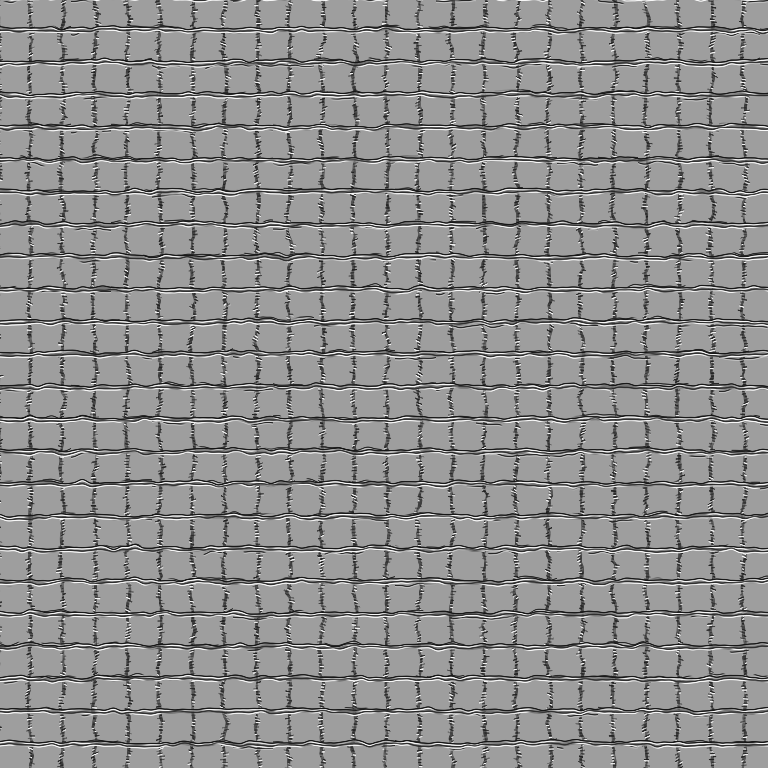
A WebGL 1 fragment shader for this texture map:

```glsl
precision highp float;
uniform vec2 u_resolution;

float hash(vec2 p) {
  vec3 q = fract(vec3(p.xyx) * 0.1031);
  q += dot(q, q.yzx + 33.33);
  return fract((q.x + q.y) * q.z);
}

// Smooth noise along a thread, in -0.5..0.5
float waver(float t, float seed) {
  float i = floor(t);
  float f = fract(t);
  f = f * f * (3.0 - 2.0 * f);
  return mix(hash(vec2(i, seed)), hash(vec2(i + 1.0, seed)), f) - 0.5;
}

float band(float d, float halfWidth, float aa) {
  return 1.0 - smoothstep(halfWidth - aa, halfWidth + aa, abs(d));
}

// Upright thread: a dark core crossed by short ragged fibres
float uprightThread(float shade, vec2 p, float aa) {
  float column = floor(p.x + 0.5);
  float seed = column * 3.7 + 101.0;
  float d = p.x - column;
  d -= 0.12 * waver(p.y * 1.7, seed) + 0.07 * waver(p.y * 6.0, seed + 17.0);

  float core = band(d, 0.043 + 0.03 * waver(p.y * 5.0, seed + 31.0), aa);
  float grain = 0.31 + 0.22 * waver(p.y * 14.0, seed + 43.0);
  shade = mix(shade, grain, core * 0.95);

  float slant = 4.0 * waver(p.y * 2.0, seed + 59.0);
  float t = p.y * 11.0 + d * slant * 3.0;
  vec2 fibre = vec2(floor(t), seed);
  float across = fract(t) - 0.5;
  float offset = (hash(fibre + 7.0) - 0.5) * 0.12;
  float reach = 0.025 + 0.06 * hash(fibre + 23.0);
  float body = band(d - offset, reach, aa);
  float dark = body * band(across - 0.22, 0.24, aa * 8.0);
  float light = body * band(across + 0.22, 0.2, aa * 8.0);
  shade = mix(shade, 0.12, dark * (0.35 + 0.6 * hash(fibre + 37.0)));
  return mix(shade, 0.95, light * smoothstep(0.35, 0.9, hash(fibre + 53.0)));
}

// Level thread: wavy strands, each black above and white below
float levelThread(float shade, vec2 p, float aa) {
  float row = floor(p.y + 0.5);
  float seed = row * 5.3 + 211.0;
  float d = p.y - row;
  d -= 0.09 * waver(p.x * 1.9, seed) + 0.05 * waver(p.x * 4.3, seed + 13.0);
  shade = mix(shade, 0.4, 0.75 * band(d, 0.065, aa));

  // Loose loops that leave the thread now and then
  float loose = smoothstep(0.08, 0.2, waver(p.x * 1.6, seed + 29.0));
  float side = hash(vec2(row, floor(p.x * 0.8))) > 0.4 ? 1.0 : -1.0;
  float loop = d - side * (0.1 + 0.09 * waver(p.x * 3.0, seed + 41.0));
  shade = mix(shade, 0.15, loose * band(loop, 0.018, aa));
  shade = mix(shade, 0.85, loose * 0.6 * band(loop + 0.04, 0.014, aa));

  for (int i = 0; i < 2; i++) {
    float k = float(i);
    float strand = seed + 67.0 + k * 19.0;
    float y = d - 0.045 + 0.085 * k - 0.055 * waver(p.x * 3.1, strand);
    float worn = waver(p.x * 2.7, strand + 7.0);
    shade = mix(shade, 0.07, (0.95 - 0.25 * k) * band(y - 0.022, 0.02, aa));
    shade = mix(shade, 0.97, smoothstep(-0.45, 0.1, worn) * band(y + 0.021, 0.018, aa));
  }
  return shade;
}

void main() {
  vec2 uv = gl_FragCoord.xy / u_resolution;
  vec2 p = uv * 23.67 - vec2(0.925, 0.74);
  float aa = 0.5 * 23.67 / min(u_resolution.x, u_resolution.y);

  float shade = 0.62;
  shade = uprightThread(shade, p, aa);
  shade = levelThread(shade, p, aa);
  gl_FragColor = vec4(vec3(shade), 1.0);
}
```
